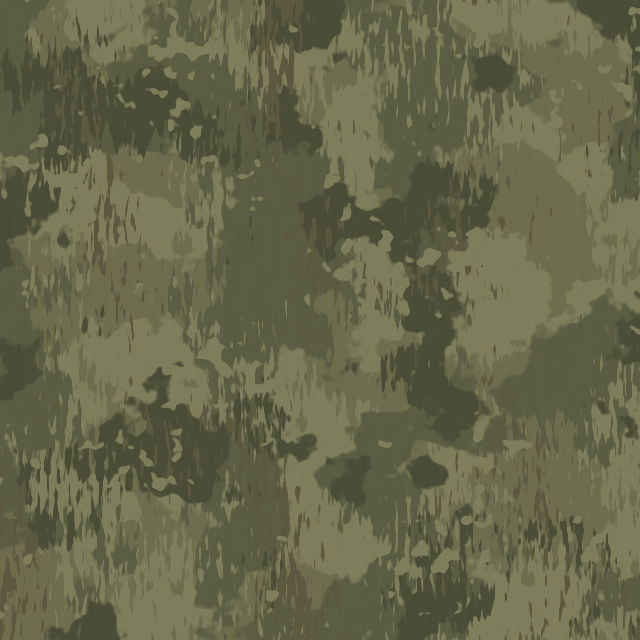
Reproduce this pattern procedurally as a three.js fragment shader.

```glsl
// Weathered woodland camouflage: four flat olive tones laid as ragged blobs,
// each cut from fractal gradient noise. Vertically stretched noise frays the
// edges and adds dry-brush streaks, scratches and small worn holes.

varying vec2 vUv;

// Palette
const vec3 LIGHT = vec3(0.495, 0.495, 0.362);
const vec3 TAN   = vec3(0.430, 0.428, 0.308);
const vec3 GREEN = vec3(0.358, 0.366, 0.264);
const vec3 DARK  = vec3(0.293, 0.302, 0.212);
const vec3 BRUSH = vec3(0.360, 0.348, 0.248);

// Blobs per canvas side, and the noise level where each layer begins
const float TAN_SCALE   = 6.0;
const float GREEN_SCALE = 4.6;
const float DARK_SCALE  = 5.6;
const float TAN_LEVEL   = 0.02;
const float GREEN_LEVEL = 0.045;
const float DARK_LEVEL  = 0.235;

// Wear
const vec2  STREAK_SCALE  = vec2(88.0, 15.0);
const vec2  PATCH_SCALE   = vec2(7.0, 3.6);
const float FRAY          = 1.0;
const float SCRATCH_LEVEL = 0.37;
const float BRUSH_LEVEL   = 0.43;
const float HOLE_SCALE    = 34.0;
const float HOLE_LEVEL    = 0.52;
const float GRAIN         = 0.012;

// Edge softness in noise units
const float BLOB_EDGE   = 0.035;
const float STREAK_EDGE = 0.06;

vec2 gradientAt(vec2 cell) {
  float turn = fract(sin(dot(cell, vec2(127.1, 311.7))) * 43758.55);
  return vec2(cos(6.2832 * turn), sin(6.2832 * turn));
}

float gradientNoise(vec2 p) {
  vec2 i = floor(p);
  vec2 f = p - i;
  vec2 w = f * f * f * (f * (f * 6.0 - 15.0) + 10.0);
  vec2 e = vec2(1.0, 0.0);
  float a = dot(gradientAt(i), f);
  float b = dot(gradientAt(i + e.xy), f - e.xy);
  float c = dot(gradientAt(i + e.yx), f - e.yx);
  float d = dot(gradientAt(i + e.xx), f - e.xx);
  return mix(mix(a, b, w.x), mix(c, d, w.x), w.y);
}

// Rounded masses with a ragged outline; octaves are turned to hide the grid
float blobs(vec2 p) {
  float sum = 0.0;
  float gain = 1.0;
  for (int i = 0; i < 5; i++) {
    sum += gain * gradientNoise(p);
    p = mat2(1.6, 1.2, -1.2, 1.6) * p + 7.3;
    gain *= 0.5;
  }
  return sum;
}

// Fine vertical bristle marks
float streaks(vec2 p, float seed) {
  vec2 q = p * STREAK_SCALE + seed;
  return 0.65 * gradientNoise(q) + 0.5 * gradientNoise(q * vec2(2.1, 2.7) + 3.7);
}

// Coverage of one paint layer, frayed by bristles in scattered patches
float layer(vec2 p, float scale, float level, float seed) {
  float patches = smoothstep(-0.05, 0.3, gradientNoise(p * 4.3 + seed * 1.7));
  float field = blobs(p * scale + seed) + FRAY * patches * streaks(p, seed) - level;
  float edge = mix(BLOB_EDGE, STREAK_EDGE, patches);
  return smoothstep(-edge, edge, field);
}

// Coverage of dry-brush strokes gathered in tall patches
float dryBrush(vec2 p, float level, float seed) {
  float field = gradientNoise(p * PATCH_SCALE + seed) + streaks(p, seed + 5.0) - level;
  return smoothstep(-STREAK_EDGE, STREAK_EDGE, field);
}

void main() {
  vec2 p = vUv;

  // Paint layers, from the ground up
  vec3 color = mix(LIGHT, TAN, layer(p, TAN_SCALE, TAN_LEVEL, 11.3));
  color = mix(color, GREEN, layer(p, GREEN_SCALE, GREEN_LEVEL, 37.6));
  color = mix(color, LIGHT, dryBrush(p, SCRATCH_LEVEL, 53.2));
  color = mix(color, DARK, layer(p, DARK_SCALE, DARK_LEVEL, 71.8));
  color = mix(color, BRUSH, dryBrush(p, BRUSH_LEVEL, 94.4));

  // Clusters of small holes showing the ground colour
  float holes = gradientNoise(p * HOLE_SCALE + 19.1)
              + 0.35 * gradientNoise(p * HOLE_SCALE * 2.3 + 4.9)
              + 0.9 * gradientNoise(p * 6.5 + 28.7);
  color = mix(color, LIGHT, smoothstep(-0.05, 0.05, holes - HOLE_LEVEL));

  // Faint bristle grain within the flat tones
  color += GRAIN * streaks(p, 8.2);

  gl_FragColor = vec4(color, 1.0);
}
```
